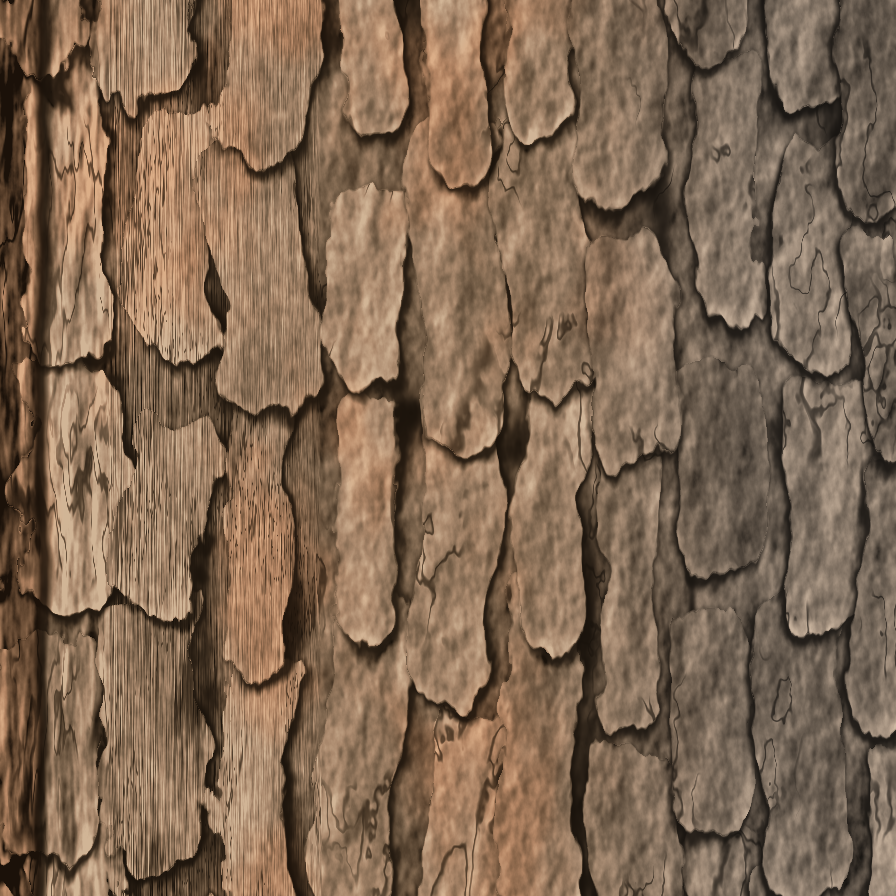
Reproduce this texture procedurally as a Shadertoy shader.

```glsl
#define COLUMN_WIDTH 0.125
#define ROW_HEIGHT 0.29
#define EDGE_ROUGHNESS 0.042
#define EDGE_SOFTNESS 0.0022
#define SHADOW_WIDTH 0.013
#define SHADOW_DEPTH 0.88
#define RELIEF 1.5
#define GRAIN 0.34
#define SEED 17.0

float hash(vec2 p) {
    vec3 q = fract(vec3(p.xyx) * 0.1031);
    q += dot(q, q.yzx + 33.33);
    return fract((q.x + q.y) * q.z);
}

float noise(vec2 p) {
    vec2 i = floor(p), f = fract(p);
    f = f * f * (3.0 - 2.0 * f);
    return mix(mix(hash(i), hash(i + vec2(1, 0)), f.x),
               mix(hash(i + vec2(0, 1)), hash(i + vec2(1, 1)), f.x), f.y);
}

float fbm(vec2 p) {
    float sum = 0.0, amp = 0.53;
    for (int i = 0; i < 4; i++) {
        sum += amp * noise(p);
        p = mat2(1.9, 0.5, -0.5, 1.9) * p + 7.3;
        amp *= 0.5;
    }
    return sum;
}

// Distance to a tongue-shaped plate: round below, squarer above
float plateDistance(vec2 p, vec2 halfSize) {
    float r = halfSize.x * (p.y < 0.0 ? 0.95 : 0.4);
    vec2 q = abs(p) - halfSize + r;
    return length(max(q, 0.0)) + min(max(q.x, q.y), 0.0) - r;
}

// Bark colours from crevice to pale rim
vec3 barkRamp(float t) {
    t = clamp(t, 0.0, 1.0) * 4.0;
    vec3 c = mix(vec3(0.10, 0.07, 0.04), vec3(0.31, 0.24, 0.17), min(t, 1.0));
    c = mix(c, vec3(0.47, 0.38, 0.29), clamp(t - 1.0, 0.0, 1.0));
    c = mix(c, vec3(0.67, 0.54, 0.43), clamp(t - 2.0, 0.0, 1.0));
    return mix(c, vec3(0.82, 0.71, 0.59), clamp(t - 3.0, 0.0, 1.0));
}

void mainImage(out vec4 fragColor, in vec2 fragCoord) {
    vec2 uv = fragCoord / iResolution.xy;
    float fibrous = 1.0 - smoothstep(0.12, 0.36, uv.x);
    float weathered = smoothstep(0.55, 0.88, uv.x);

    // Slight sway of the columns, narrower toward the right
    vec2 p = uv + SEED;
    vec2 q = vec2(uv.x * (1.0 + 0.2 * uv.x), uv.y);
    q.x += 0.035 * (noise(p * vec2(3.0, 4.0)) - 0.5);

    // Under-bark with deep furrows
    float furrow = abs(noise(p * vec2(11.0, 2.2)) - 0.5);
    float tone = mix(0.12, 0.47, smoothstep(0.0, 0.13, furrow));
    tone += 0.3 * (fbm(p * vec2(45.0, 22.0)) - 0.5);

    // Overlapping plates, painted from the bottom row up
    vec2 cell = floor(q / vec2(COLUMN_WIDTH, ROW_HEIGHT));
    vec2 shadowShift = vec2(mix(0.006, -0.005, weathered), -0.007);
    vec2 plateSeed = vec2(0.0);
    for (int j = -1; j <= 1; j++)
    for (int i = -1; i <= 1; i++) {
        vec2 id = cell + vec2(i, j) + SEED;
        float a = hash(id), b = hash(id + 41.7), c = hash(id + 83.1);
        vec2 center = id - SEED + vec2(0.5 + 0.35 * (a - 0.5),
                      0.75 * hash(vec2(id.x, 5.0)) + 0.25 * b);
        vec2 local = q - center * vec2(COLUMN_WIDTH, ROW_HEIGHT);
        local.x += 0.008 * sin(local.y * 17.0 + 6.28 * c);
        vec2 halfSize = vec2(mix(0.038, 0.066, c), ROW_HEIGHT * mix(0.36, 0.68, b));
        float rough = fbm(local * vec2(32.0, 17.0) + id * 9.0) - 0.5;
        rough *= EDGE_ROUGHNESS * (1.0 + 0.6 * fibrous);

        float d = plateDistance(local, halfSize) + rough;
        float shadowDist = plateDistance(local - shadowShift, halfSize) + rough;
        tone *= 1.0 - SHADOW_DEPTH * (1.0 - smoothstep(-0.003, SHADOW_WIDTH, shadowDist));

        float rim = smoothstep(-0.022, 0.0, d) * smoothstep(0.2, 1.0, -local.y / halfSize.y);
        float plateTone = 0.68 + 0.16 * (a - 0.5) + 0.06 * fibrous - 0.14 * weathered;
        float inside = 1.0 - smoothstep(-EDGE_SOFTNESS, EDGE_SOFTNESS, d);
        tone = mix(tone, plateTone + 0.17 * rim, inside);
        if (inside > 0.5) plateSeed = id * 3.7;
    }

    // Flaky relief lit from the upper left
    vec2 s = p + plateSeed;
    vec2 scale = mix(vec2(34.0, 17.0), vec2(55.0, 9.0), fibrous);
    float flakes = fbm(s * scale);
    float slope = flakes - fbm((s + vec2(-0.004, 0.004)) * scale);
    float detail = RELIEF * (1.0 + 0.5 * fibrous) * slope;
    detail += GRAIN * (fbm(s * vec2(150.0, 85.0)) - 0.5);
    detail += 0.42 * (fbm(s * vec2(17.0, 7.0)) - 0.5);
    tone += detail * smoothstep(0.0, 0.4, tone);

    // Fine vertical cracks, denser in the fibrous part
    float crack = abs(noise(s * vec2(48.0, 11.0) + 3.0 * flakes) - 0.5);
    float crackArea = smoothstep(0.56 - 0.14 * fibrous, 0.72, noise(s * vec2(16.0, 9.0) + 31.0));
    tone *= 1.0 - 0.65 * crackArea * (1.0 - smoothstep(0.01, 0.09, crack));

    // Long seam beside the left border
    float seam = uv.x - 0.046 + 0.018 * (fbm(p * vec2(5.0, 11.0)) - 0.5);
    float outer = 1.0 - smoothstep(-0.004, 0.004, seam);
    tone -= 0.17 * outer;
    tone *= mix(0.12, 1.0, smoothstep(0.002, 0.013, abs(seam)));

    // Tan at left, ruddy in the middle, grey at right
    vec3 color = barkRamp(tone);
    float ruddy = smoothstep(0.42, 0.72, fbm(p * vec2(10.0, 6.0))) * (1.0 - weathered);
    color *= mix(vec3(1.0), vec3(1.05, 0.96, 0.90), max(ruddy, outer));
    float luma = dot(color, vec3(0.3, 0.59, 0.11));
    color = mix(color, luma * vec3(1.10, 0.99, 0.88), 0.85 * weathered);
    fragColor = vec4(color, 1.0);
}
```
